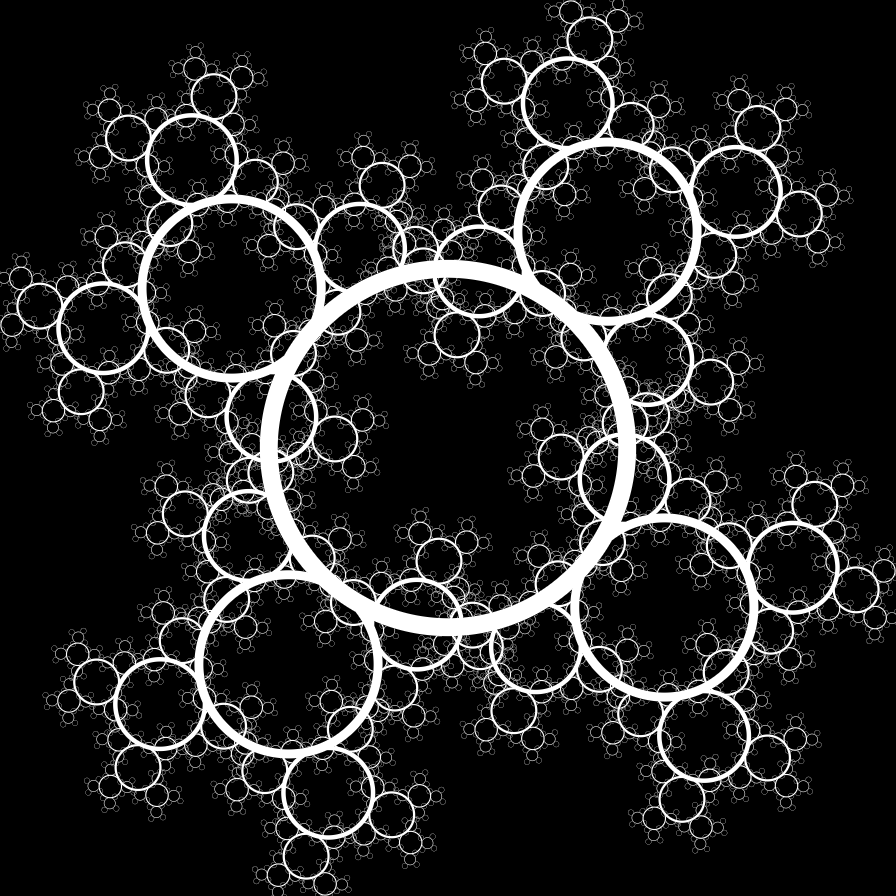
Reproduce this background procedurally as a WebGL 1 fragment shader.

```glsl
precision highp float;

uniform vec2 u_resolution;

const int LEVELS = 7;              // generations of rings
const int LEAVES = 4096;           // 4 ^ (LEVELS - 1)
const float ROOT_RADIUS = 0.2;     // radius of the central ring
const float HALF_STROKE = 0.05;    // half line width, relative to radius
const float SHRINK = 0.5;          // child radius / parent radius
const float TURN = 0.9355;         // rotation added per generation
const float REACH = 3.0;           // extent of a subtree, relative to radius
const float QUARTER_TURN = 1.5707963;
const vec3 BACK_COLOR = vec3(0.0);
const vec3 LINE_COLOR = vec3(1.0);

// Share of a pixel-wide box covered by a ring's stroke
float ringCoverage(float dist, float radius, float pixel) {
    float offset = dist - radius;
    float halfWidth = HALF_STROKE * radius;
    float upper = min(offset + 0.5 * pixel, halfWidth);
    float lower = max(offset - 0.5 * pixel, -halfWidth);
    return clamp((upper - lower) / pixel, 0.0, 1.0);
}

// Rotates the frame so that the given direction becomes the x axis
vec2 alignFrame(vec2 p, float angle) {
    float c = cos(angle);
    float s = sin(angle);
    return vec2(c * p.x + s * p.y, c * p.y - s * p.x);
}

// Walks the tree of tangent rings depth first, skipping distant subtrees
float ringTree(vec2 point, float pixel) {
    float coverage = 0.0;
    float leaf = 0.0;
    for (int n = 0; n < LEAVES; n++) {
        if (leaf >= float(LEAVES)) break;
        vec2 p = point;
        float radius = ROOT_RADIUS;
        float span = float(LEAVES);

        // Descend along the base-4 digits of the leaf index
        for (int level = 0; level < LEVELS; level++) {
            float dist = length(p);
            coverage = max(coverage, ringCoverage(dist, radius, pixel));
            if (level == LEVELS - 1 || dist > REACH * radius + pixel) break;
            span *= 0.25;
            float branch = mod(floor(leaf / span), 4.0);
            p = alignFrame(p, TURN + branch * QUARTER_TURN);
            p.x -= radius * (1.0 + SHRINK);
            radius *= SHRINK;
        }
        leaf += span;
    }
    return coverage;
}

void main() {
    float pixel = 1.0 / min(u_resolution.x, u_resolution.y);
    vec2 point = (gl_FragCoord.xy - 0.5 * u_resolution) * pixel;
    vec3 color = mix(BACK_COLOR, LINE_COLOR, ringTree(point, pixel));
    gl_FragColor = vec4(color, 1.0);
}
```
